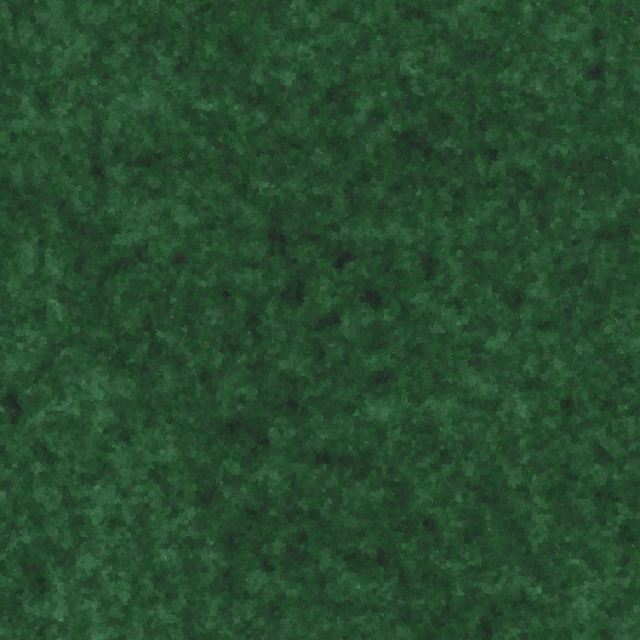
Write a Shadertoy shader that draws this texture.

```glsl
// Mottled dark green felt: small ragged flakes, each one flat in tone,
// coloured by layered gradient noise sampled at the flake centre.
// Dark blotches, a finer layer of chips and rare pale specks sit on top.

vec3 hash3(vec2 cell, float seed) {
    vec3 q = fract(vec3(cell.xyx + seed * 17.3) * vec3(0.1031, 0.1030, 0.0973));
    q += dot(q, q.yxz + 33.33);
    return fract((q.xxy + q.yzz) * q.zyx);
}

float gradientCorner(vec2 cell, vec2 offset, float seed) {
    float angle = 6.2832 * hash3(cell, seed).x;
    return dot(vec2(cos(angle), sin(angle)), offset);
}

float gradientNoise(vec2 p, float seed) {
    vec2 i = floor(p), f = fract(p);
    vec2 u = f * f * f * (f * (f * 6.0 - 15.0) + 10.0);
    vec2 e = vec2(1.0, 0.0);
    float low = mix(gradientCorner(i, f, seed),
                    gradientCorner(i + e.xy, f - e.xy, seed), u.x);
    float high = mix(gradientCorner(i + e.yx, f - e.yx, seed),
                     gradientCorner(i + e.xx, f - e.xx, seed), u.x);
    return mix(low, high, u.y);
}

// Softly bordered cells: xy = cell centre on the canvas, z = tone, w = tint.
vec4 flakes(vec2 uv, float count, float seed) {
    vec2 p = uv * count, home = floor(p);
    vec4 sum = vec4(0.0);
    float total = 0.0;
    for (int y = -1; y <= 1; y++) {
        for (int x = -1; x <= 1; x++) {
            vec2 cell = home + vec2(x, y);
            vec3 rnd = hash3(cell, seed);
            vec2 centre = cell + 0.1 + 0.8 * rnd.xy;
            vec2 d = abs(p - centre);
            // Half round, half square outline
            float dist = mix(length(d), max(d.x, d.y), 0.5);
            float weight = exp(-16.0 * dist);
            sum += weight * vec4(centre / count, rnd.z, hash3(cell, seed + 5.0).x);
            total += weight;
        }
    }
    return sum / total;
}

void mainImage(out vec4 fragColor, in vec2 fragCoord) {
    vec2 uv = fragCoord / iResolution.y;

    // Fray the flake outlines
    vec2 fray = vec2(gradientNoise(uv * 190.0, 1.0), gradientNoise(uv * 190.0, 2.0));
    vec2 ragged = uv + 0.0045 * fray;
    vec4 flake = flakes(ragged, 112.0, 3.0);
    vec4 chip = flakes(ragged, 235.0, 4.0);
    vec2 spot = mix(flake.xy, chip.xy, 0.35);

    // Broad shading, darker toward the middle
    vec2 fromMiddle = uv - vec2(0.53, 0.54);
    float tone = 0.08 - 0.22 * exp(-9.0 * dot(fromMiddle, fromMiddle));
    tone += 0.35 * gradientNoise(uv * 3.5, 6.0);
    tone += 0.40 * gradientNoise(spot * 10.0, 7.0);

    // Blotches and the darkest clumps
    tone += 0.85 * gradientNoise(spot * 29.0, 8.0);
    tone += 0.45 * gradientNoise(spot * 58.0, 9.0);
    tone -= 0.65 * smoothstep(0.18, 0.55, gradientNoise(spot * 23.0, 10.0));

    // Flake, chip and grain contrast
    tone += 0.70 * (flake.z - 0.5) + 0.42 * (chip.z - 0.5);
    tone += 0.22 * gradientNoise(uv * 300.0, 11.0);

    // Rare pale specks
    float speck = smoothstep(0.97, 1.0, chip.z) * smoothstep(0.4, 0.9, chip.w)
                + 0.6 * smoothstep(0.98, 1.0, flake.z);
    tone += 0.7 * speck;

    vec3 shadowGreen = vec3(0.130, 0.190, 0.150);
    vec3 feltGreen = vec3(0.146, 0.297, 0.175);
    vec3 paleGreen = vec3(0.240, 0.425, 0.285);
    vec3 color = tone < 0.0 ? mix(feltGreen, shadowGreen, min(-tone, 1.25))
                            : mix(feltGreen, paleGreen, min(tone, 1.6));

    // Shift between pure and greyish green
    float grey = 0.6 * flake.w + 0.4 * chip.w - 0.5 + 0.3 * gradientNoise(spot * 40.0, 12.0);
    color += grey * vec3(0.055, 0.004, 0.052);
    fragColor = vec4(clamp(color, 0.0, 1.0), 1.0);
}
```
